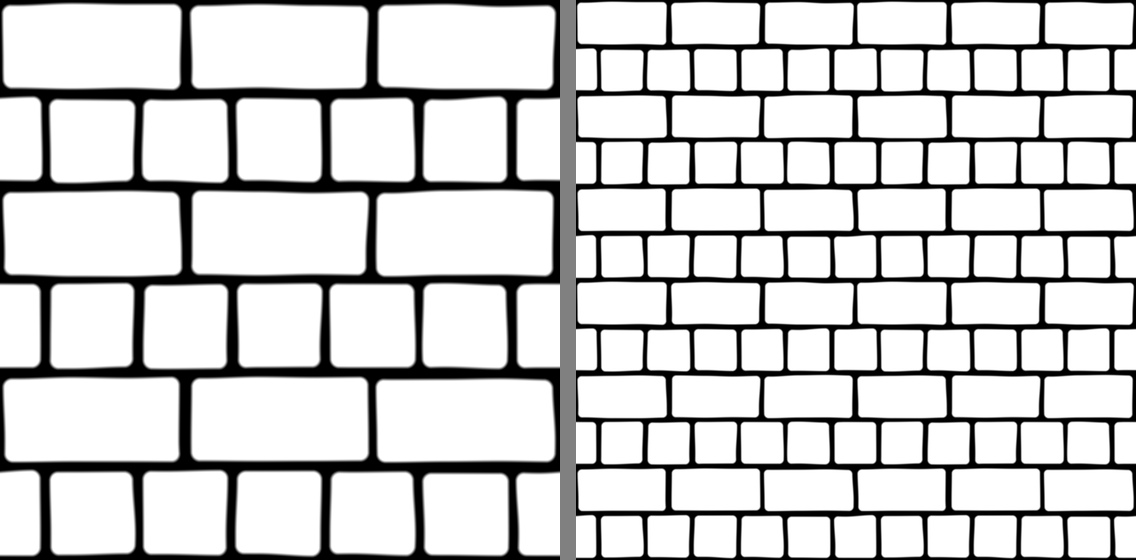
Left: one tile. Right: repeated 2 by 2.
Write a Shadertoy shader that draws this pattern.

```glsl
// Seamless wall: courses of long white bricks alternating with square ones, soft black joints.

const float ROWS = 6.0;            // courses per tile (even, so the courses alternate across the seam)
const float LONG_WIDTH = 2.0;      // long brick pitch, in course heights
const float SQUARE_WIDTH = 1.0;    // square brick pitch
const float SQUARE_SHIFT = 0.5;    // sideways shift of the square courses
const float WALL_SHIFT = -0.012;   // sideways shift of every upright joint
const float JOINT_HALF = 0.053;    // half the joint thickness
const float CORNER_RADIUS = 0.09;
const float EDGE_SOFTNESS = 0.023; // half the width of the blurred edge
const float WOBBLE = 0.02;         // largest displacement of an edge
const float WOBBLE_SCALE = 1.7;    // wobble cells per course height
const vec3 BRICK_COLOR = vec3(1.0);
const vec3 JOINT_COLOR = vec3(0.0);

// Integer hash, two values in -1..1
vec2 hash(ivec3 cell) {
    uvec3 v = uvec3(cell) * 1664525u + 1013904223u;
    v.x += v.y * v.z; v.y += v.z * v.x; v.z += v.x * v.y;
    v ^= v >> 16u;
    v.x += v.y * v.z; v.y += v.z * v.x;
    return vec2(v.xy >> 8u) / 8388608.0 - 1.0;
}

// Smooth vector noise, independent for each seed
vec2 vectorNoise(vec2 p, int seed) {
    ivec2 i = ivec2(floor(p));
    vec2 f = fract(p);
    f = f * f * (3.0 - 2.0 * f);
    vec2 low = mix(hash(ivec3(i, seed)), hash(ivec3(i + ivec2(1, 0), seed)), f.x);
    vec2 high = mix(hash(ivec3(i + ivec2(0, 1), seed)), hash(ivec3(i + 1, seed)), f.x);
    return mix(low, high, f.y);
}

float roundedBox(vec2 p, vec2 halfSize, float radius) {
    vec2 q = abs(p) - halfSize + radius;
    return length(max(q, 0.0)) + min(max(q.x, q.y), 0.0) - radius;
}

void mainImage(out vec4 fragColor, in vec2 fragCoord) {
    vec2 p = fragCoord / iResolution.xy * ROWS;

    // Course and brick; the column wraps so bricks continue across the seam
    float row = floor(p.y);
    bool isLong = mod(row, 2.0) > 0.5;
    float width = isLong ? LONG_WIDTH : SQUARE_WIDTH;
    float along = (p.x - WALL_SHIFT - (isLong ? 0.0 : SQUARE_SHIFT)) / width;
    float column = mod(floor(along), ROWS / width);
    vec2 size = vec2(width, 1.0);
    vec2 local = (vec2(fract(along), fract(p.y)) - 0.5) * size;

    // Hand-drawn unevenness, seeded per brick
    int seed = int(row * ROWS + column) + 1;
    local += WOBBLE * vectorNoise(local * WOBBLE_SCALE + 0.37, seed);

    // Soft-edged brick face
    float dist = roundedBox(local, 0.5 * size - JOINT_HALF, CORNER_RADIUS);
    float softness = max(EDGE_SOFTNESS, ROWS / iResolution.y);
    float face = 1.0 - smoothstep(-softness, softness, dist);
    fragColor = vec4(mix(JOINT_COLOR, BRICK_COLOR, face), 1.0);
}
```
